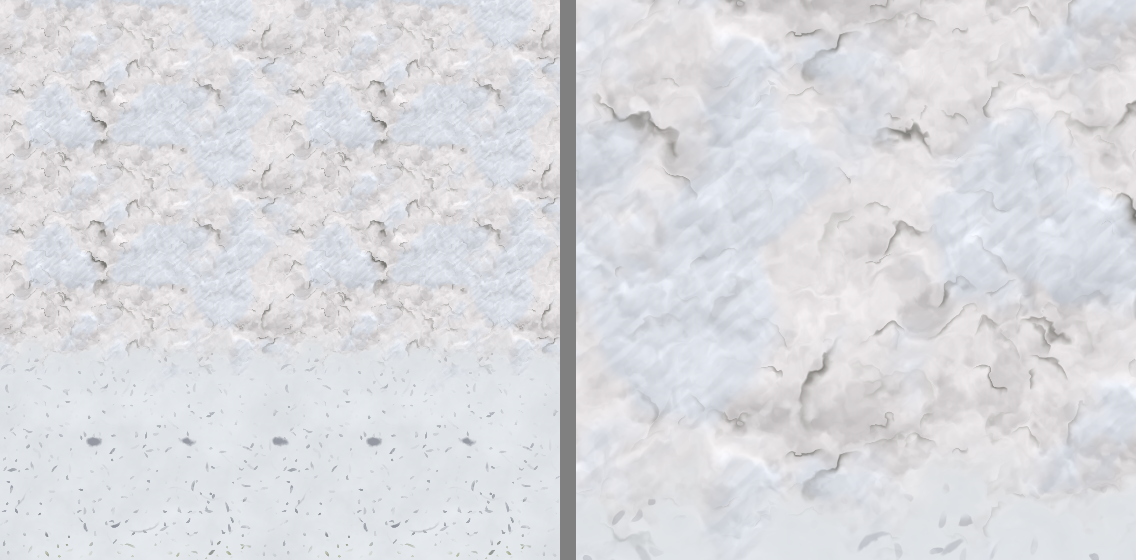
Left, the full canvas; right, a detail of the centre.
Give the GLSL for this texture, as a three.js fragment shader.

```glsl
// Rough, hollowed snow tiled two across, above smooth snow strewn with small dark flecks.
varying vec2 vUv;

vec3 hash3(vec2 c) {
  vec3 k = vec3(dot(c, vec2(127.1, 311.7)), dot(c, vec2(269.5, 183.3)), dot(c, vec2(419.2, 371.9)));
  return fract(sin(k) * 43758.5);
}

vec2 turn(vec2 d, float a) {
  return vec2(cos(a) * d.x + sin(a) * d.y, cos(a) * d.y - sin(a) * d.x);
}

// Smooth cellular noise, repeating after a whole number of cells
float cells(vec2 p, vec2 period) {
  float sum = 0.0, total = 0.0;
  for (int j = -1; j <= 1; j++) {
    for (int i = -1; i <= 1; i++) {
      vec2 cell = floor(p) + vec2(float(i), float(j));
      vec3 rnd = hash3(mod(cell, period));
      vec2 d = cell + rnd.xy - p;
      float weight = exp(-7.0 * dot(d, d));
      sum += weight * rnd.z;
      total += weight;
    }
  }
  return sum / total;
}

// Layered cells; the tile is 2 wide and 1 high
float drifts(vec2 q, float freq) {
  float sum = 0.0, amp = 0.5;
  for (int i = 0; i < 4; i++) {
    sum += amp * cells(q * freq, vec2(2.0, 1.0) * freq);
    freq *= 2.0;
    amp *= 0.55;
  }
  return sum;
}

// Crescent shadows under the upper lips of scattered hollows
float hollows(vec2 p, vec2 period) {
  float dark = 0.0;
  for (int j = -1; j <= 1; j++) {
    for (int i = -1; i <= 1; i++) {
      vec2 cell = floor(p) + vec2(float(i), float(j));
      vec3 rnd = hash3(mod(cell, period) + 53.0);
      vec2 d = turn(p - cell - 0.2 - 0.6 * rnd.xy, (rnd.x - 0.5) * 2.4);
      d.y *= 1.5;
      float size = 0.25 + 0.35 * rnd.y;
      float r = length(d) / size;
      float lip = (1.0 - smoothstep(0.86, 1.0, r)) * smoothstep(0.2, 1.0, r);
      lip *= smoothstep(-0.1, 0.9, d.y / size);
      dark = max(dark, lip * pow(rnd.z, 3.0));
    }
  }
  return dark;
}

// Bent, tapered strokes, one to a cell
float flecks(vec2 p, float periodX, float width, float reach) {
  float ink = 0.0;
  for (int j = -1; j <= 1; j++) {
    for (int i = -1; i <= 1; i++) {
      vec2 cell = floor(p) + vec2(float(i), float(j));
      vec3 rnd = hash3(mod(cell, vec2(periodX, 64.0)) + 17.0 + periodX);
      vec2 d = turn(p - cell - 0.2 - 0.6 * rnd.xy, 6.28 * fract(rnd.z * 13.0));
      d.y += (rnd.x - 0.5) * 2.5 * d.x * d.x;
      float along = d.x / (reach * (0.35 + 0.65 * rnd.y));
      float edge = abs(d.y) - width * (1.0 - along * along);
      float stroke = (1.0 - smoothstep(-0.02, 0.035, edge)) * (1.0 - smoothstep(0.6, 1.0, abs(along)));
      ink = max(ink, stroke * smoothstep(0.25, 1.0, rnd.z));
    }
  }
  return ink;
}

vec3 roughSnow(vec2 q, float cloud, float fine) {
  vec2 w = q + 0.14 * (vec2(drifts(q + 0.2, 5.0), fine) - 0.5);
  float cool = smoothstep(0.44, 0.62, cloud);
  vec3 col = mix(vec3(0.9, 0.886, 0.89), vec3(0.855, 0.87, 0.9), cool);

  // Slopes, grey patches and slanting grain
  col += 0.3 * (drifts(w, 6.0) - drifts(w + vec2(0.008, 0.022), 6.0));
  col -= 0.08 * smoothstep(0.5, 0.75, fine) * (1.0 - 0.5 * cool);
  float grain = cells(vec2((q.x - q.y) * 40.0, q.y * 20.0), vec2(40.0, 20.0));
  col += (grain - 0.5) * (0.02 + 0.04 * cool);

  // Large hollows and small chips
  float dark = max(hollows(w * 5.0, vec2(10.0, 5.0)), 0.6 * hollows(w * 11.0, vec2(22.0, 11.0)));
  dark *= (0.3 + 1.1 * fine) * (1.0 - 0.65 * cool) * (1.0 - smoothstep(0.93, 0.99, vUv.y));
  return mix(col, vec3(0.36, 0.355, 0.33), clamp(dark, 0.0, 0.9));
}

vec3 fleckedSnow(vec2 uv, float cloud, float fine) {
  vec3 col = vec3(0.878, 0.895, 0.91) + 0.05 * (cloud - 0.5) + 0.03 * (fine - 0.5);
  vec2 p = uv + 0.012 * (vec2(cloud, fine) - 0.5);
  float ink = 0.55 * flecks(p * 28.0, 14.0, 0.06, 0.36);
  ink = max(ink, 0.5 * flecks(p * 52.0, 26.0, 0.1, 0.36));
  ink = max(ink, 0.25 * flecks(p * 14.0, 7.0, 0.012, 0.5));
  ink *= smoothstep(0.3, 0.65, fine) * mix(1.3, 0.7, smoothstep(0.0, 0.36, uv.y));

  // A row of darker marks, six to the width
  vec2 mark = vec2((fract(uv.x * 6.0 + 0.5) - 0.5) / 6.0, (uv.y - 0.212) * 2.0);
  float spot = 1.0 - smoothstep(0.004, 0.016, length(mark) + 0.03 * (fine - 0.5));
  ink = max(ink, 0.6 * spot * step(0.08, uv.x) * step(uv.x, 0.92));

  float moss = (1.0 - smoothstep(0.0, 0.06, uv.y)) * smoothstep(0.5, 0.65, cloud);
  return mix(col, mix(vec3(0.4, 0.41, 0.46), vec3(0.5, 0.53, 0.3), moss), ink);
}

void main() {
  vec2 q = vUv * 4.0;
  float cloud = drifts(q, 3.0);
  float fine = drifts(q + 0.37, 9.0);
  float rough = smoothstep(0.33, 0.4, vUv.y + 0.12 * (cloud - 0.5) + 0.06 * (fine - 0.5));
  gl_FragColor = vec4(mix(fleckedSnow(vUv, cloud, fine), roughSnow(q, cloud, fine), rough), 1.0);
}
```
